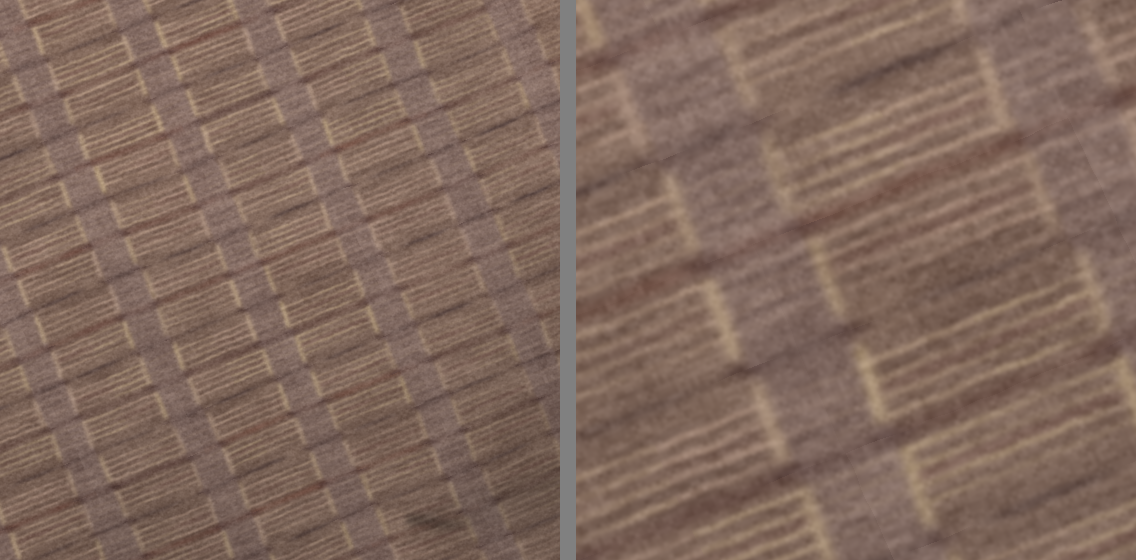
Left, the full canvas; right, a detail of the centre.
Give the GLSL for this texture, as a WebGL 1 fragment shader.

```glsl
precision highp float;
uniform vec2 u_resolution;

float hash(vec2 p) {
  p = fract(p * vec2(0.1031, 0.1137));
  p += dot(p, p.yx + 33.33);
  return fract((p.x + p.y) * p.x * 17.3);
}

float noise(vec2 p) {
  vec2 i = floor(p), f = fract(p);
  f = f * f * (3.0 - 2.0 * f);
  return mix(mix(hash(i), hash(i + vec2(1.0, 0.0)), f.x),
             mix(hash(i + vec2(0.0, 1.0)), hash(i + 1.0), f.x), f.y);
}

// Soft stroke around zero distance
float stroke(float d, float width) {
  return exp(-d * d / (width * width));
}

void main() {
  vec2 p = gl_FragCoord.xy / u_resolution;

  // Slanted weave axes, slightly uneven like cloth
  vec2 q = p + 0.007 * (vec2(noise(p * 6.0 + 40.0), noise(p * 6.0 + 70.0)) - 0.5)
             + 0.002 * (vec2(noise(p * 70.0 + 140.0), noise(p * 70.0 + 170.0)) - 0.5);
  float across = (q.x + 0.455 * (q.y - 0.479) - 0.234) / 0.2246 + 20.0;
  float along = (q.y - 0.40 * q.x - 0.4193) / 0.1475 + 20.0;
  float column = floor(across);
  float row = floor(along + 0.5);
  float w = fract(across) - 0.5;
  float r = fract(along + 0.5) - 0.5;
  vec2 cell = vec2(column, row);
  vec2 halfCell = vec2(column * 2.0 + step(0.0, w), floor(along * 2.0));

  // Broad ribbed column beside a narrow plain one
  float ribbed = smoothstep(0.37, 0.33, abs(w));
  float fade = 1.0 - 0.45 * smoothstep(0.6, 1.0, p.x + 0.15 * (1.0 - p.y));
  vec3 col = mix(vec3(0.485, 0.397, 0.366), vec3(0.475, 0.383, 0.335), ribbed);
  col += 0.025 * (hash(cell + 9.0) - 0.5);

  // Threads of uneven tone running with the rows
  float streak = noise(vec2(across * 4.0, along * 22.0)) - 0.5;
  col += streak * vec3(0.085, 0.08, 0.07);

  // Fine pale ribs, missing around the two dark rows
  float rib = pow(0.5 - 0.5 * cos(6.2832 * (abs(r) * 12.0 + 0.5)), 1.5);
  rib *= smoothstep(0.09, 0.17, abs(r)) * smoothstep(0.48, 0.44, abs(r));
  float ribId = floor(along * 12.0 + 0.5);
  rib *= 0.3 + 0.7 * noise(vec2(across * 5.0, ribId * 3.0));
  vec3 ribTan = mix(vec3(0.67, 0.58, 0.47), vec3(0.65, 0.54, 0.48), hash(halfCell + 3.0));
  col = mix(col, ribTan, rib * (0.2 + 0.55 * ribbed) * fade);

  // Red-brown row, strongest near the column ends
  float redRow = stroke(abs(r) - 0.5, 0.045) * (0.3 + 0.7 * noise(vec2(across * 6.0, floor(along) * 5.0)));
  vec3 rust = mix(vec3(0.34, 0.25, 0.235), vec3(0.45, 0.28, 0.23), hash(vec2(column, floor(along)) + 5.0));
  col = mix(col, rust, redRow * (0.35 + 0.35 * ribbed) * fade);
  float redSide = stroke(abs(r) - 0.29, 0.03) * noise(vec2(across * 3.0, row * 7.0));
  col = mix(col, vec3(0.45, 0.32, 0.29), 0.4 * redSide * ribbed);

  // Dark slit in the middle of each plain patch
  float offset = 0.2 * (hash(cell + 17.0) - 0.5);
  float slit = stroke(r, 0.03) * smoothstep(0.3, 0.08, abs(w - offset));
  slit += 0.7 * stroke(r, 0.035) * smoothstep(0.36, 0.45, abs(w));
  col = mix(col, vec3(0.30, 0.23, 0.22), 0.8 * slit * (0.45 + 0.55 * hash(cell + 2.0)));

  // Paired pale stitches with dark breaks
  float beat = abs(fract(along * 2.0 + 0.5) - 0.5);
  float jog = 0.03 * (hash(halfCell) - 0.5) - 0.03 * (fract(along * 2.0) - 0.5);
  float edge = abs(w + jog) - 0.34;
  float stitch = stroke(edge, 0.027) * smoothstep(0.06, 0.24, beat);
  stitch *= 0.6 + 0.4 * hash(halfCell + 11.0);
  vec3 thread = mix(vec3(0.68, 0.59, 0.47), vec3(0.65, 0.55, 0.49), hash(halfCell + 21.0));
  col = mix(col, thread, 0.8 * stitch * (0.3 + 0.7 * fade));
  float gap = stroke(edge, 0.055) * stroke(beat, 0.08);
  col = mix(col, vec3(0.31, 0.225, 0.215), 0.65 * gap * (0.4 + 0.6 * hash(halfCell + 31.0)));

  // Woolly grain
  vec2 g = vec2(p.x + 0.45 * p.y, p.y - 0.4 * p.x) + 3.0;
  float grain = noise(g * vec2(150.0, 230.0)) + 0.7 * noise(g * 340.0) - 0.85;
  col += 0.065 * grain;

  // Uneven light, shaded toward the bottom
  float light = mix(0.95, 1.07, smoothstep(0.0, 0.75, p.y));
  light += 0.08 * (noise(p * 4.0 + 12.0) - 0.5) - 0.05 * smoothstep(0.75, 1.0, p.x) * (1.0 - p.y);
  col *= light;

  // Shadowed crease in the lower right
  vec2 c = p - vec2(0.77, 0.068);
  float crease = stroke(c.y + 0.12 * c.x, 0.013) * smoothstep(-0.055, -0.035, c.x) * smoothstep(0.09, 0.0, c.x);
  float shade = stroke(c.y - 0.3 * c.x, 0.045) * smoothstep(-0.1, 0.06, c.x);
  col *= 1.0 - 0.25 * crease - 0.12 * shade;

  gl_FragColor = vec4(col, 1.0);
}
```
